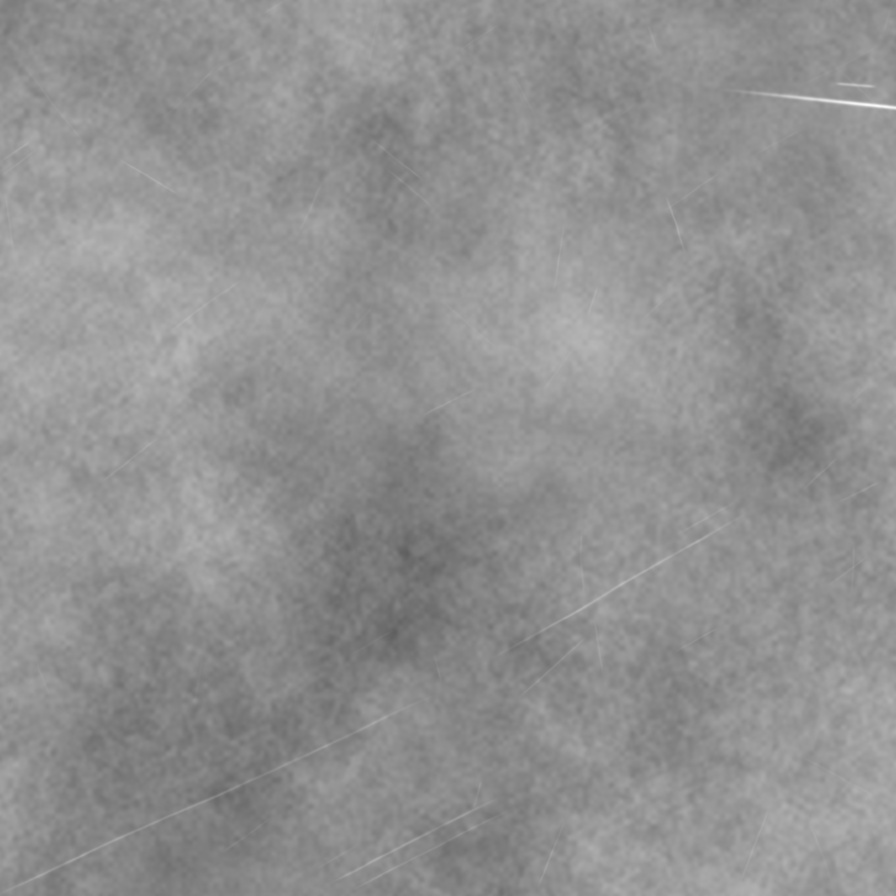
This texture is drawn by a Shadertoy shader. Its source:

```glsl
// Worn grey metal: cloudy mottling, fine brushed fibres and thin pale scratches.

float hash(vec2 p) {
    return fract(sin(dot(p, vec2(127.1, 311.7))) * 43758.5453);
}

float noise(vec2 p) {
    vec2 i = floor(p), f = fract(p);
    f = f * f * (3.0 - 2.0 * f);
    return mix(mix(hash(i), hash(i + vec2(1, 0)), f.x),
               mix(hash(i + vec2(0, 1)), hash(i + vec2(1, 1)), f.x), f.y);
}

mat2 rotate(float angle) {
    float c = cos(angle), s = sin(angle);
    return mat2(c, s, -s, c);
}

// Fractal noise centred on zero
float clouds(vec2 p) {
    float sum = 0.0, weight = 0.5;
    for (int i = 0; i < 6; i++) {
        sum += weight * (noise(p) - 0.5);
        p = rotate(0.65) * p * 2.03 + 17.3;
        weight *= 0.56;
    }
    return sum;
}

// Short streaks running along several directions
float fibres(vec2 p) {
    float sum = 0.0;
    for (int i = 0; i < 4; i++) {
        float k = float(i);
        vec2 q = rotate(0.5 + k * 0.72) * p;
        sum += noise(q * vec2(38.0, 150.0) + k * 31.7) - 0.5;
    }
    return sum * 0.5;
}

// Soft line from a to b that fades out at both ends
float scratch(vec2 p, vec2 a, vec2 b, float width) {
    vec2 ab = b - a;
    float t = dot(p - a, ab) / dot(ab, ab);
    float d = length(p - a - ab * clamp(t, 0.0, 1.0));
    float fade = smoothstep(0.0, 0.2, t) * smoothstep(1.0, 0.8, t);
    return exp(-d * d / (width * width)) * fade;
}

// Scattered hairlines, mostly rising to the right
float hairlines(vec2 p) {
    float sum = 0.0;
    for (int i = 0; i < 70; i++) {
        float k = float(i);
        vec2 mid = vec2(hash(vec2(k, 1.3)), hash(vec2(k, 7.9)));
        float angle = 0.5 + 2.2 * pow(hash(vec2(k, 4.1)), 2.0);
        float reach = mix(0.015, 0.06, hash(vec2(k, 9.2)));
        vec2 along = reach * vec2(cos(angle), sin(angle));
        sum += scratch(p, mid - along, mid + along, 0.0013) * hash(vec2(k, 5.5));
    }
    return sum;
}

void mainImage(out vec4 fragColor, in vec2 fragCoord) {
    vec2 p = fragCoord / iResolution.y;

    // Mottled base, bent by a slow warp
    vec2 warp = vec2(clouds(p * 4.0 + 3.1), clouds(p * 4.0 + 41.7));
    vec2 q = p + 0.12 * warp;
    float grey = 0.572 + 0.26 * clouds(q * 4.2 + 8.4) + 0.10 * clouds(q * 13.0 + 2.6);

    // Broad stains and pale patches
    grey -= 0.085 * exp(-dot(q - vec2(0.43, 0.30), q - vec2(0.43, 0.30)) * 45.0);
    grey -= 0.080 * exp(-dot(q - vec2(0.46, 0.03), q - vec2(0.46, 0.03)) * 40.0);
    grey -= 0.050 * exp(-dot(q - vec2(0.26, 0.18), q - vec2(0.26, 0.18)) * 70.0);
    grey += 0.035 * exp(-dot(q - vec2(0.05, 0.62), q - vec2(0.05, 0.62)) * 14.0);
    grey += 0.030 * exp(-dot(q - vec2(0.58, 0.72), q - vec2(0.58, 0.72)) * 16.0);

    // Fibres and fine grain, stronger in some areas
    float wear = smoothstep(0.25, 0.75, noise(q * 6.0 + 5.0));
    grey += mix(0.035, 0.075, wear) * fibres(p + 0.02 * warp);
    grey += 0.045 * (noise(p * 170.0) - 0.5);

    // Faint hairlines and long broken scratches
    float broken = 0.35 + 0.65 * noise(p * 45.0);
    grey += 0.07 * broken * hairlines(p + 0.015 * warp);
    vec2 bent = p + 0.008 * warp;
    float lines = scratch(bent, vec2(-0.05, -0.02), vec2(0.50, 0.23), 0.0016)
                + scratch(bent, vec2(0.54, 0.26), vec2(0.84, 0.43), 0.0016)
                + scratch(bent, vec2(0.36, 0.01), vec2(0.56, 0.11), 0.0016)
                + 0.6 * scratch(bent, vec2(0.38, 0.00), vec2(0.58, 0.10), 0.0014);
    grey += 0.12 * broken * lines;

    // Bright gouge growing toward the right edge, with a small nick above
    float gouge = scratch(p, vec2(0.76, 0.905), vec2(1.12, 0.867), 0.0022);
    grey += 0.36 * smoothstep(0.78, 0.97, p.x) * gouge;
    grey += 0.16 * scratch(p, vec2(0.93, 0.907), vec2(0.98, 0.903), 0.0018);

    fragColor = vec4(vec3(clamp(grey, 0.0, 1.0)), 1.0);
}
```
